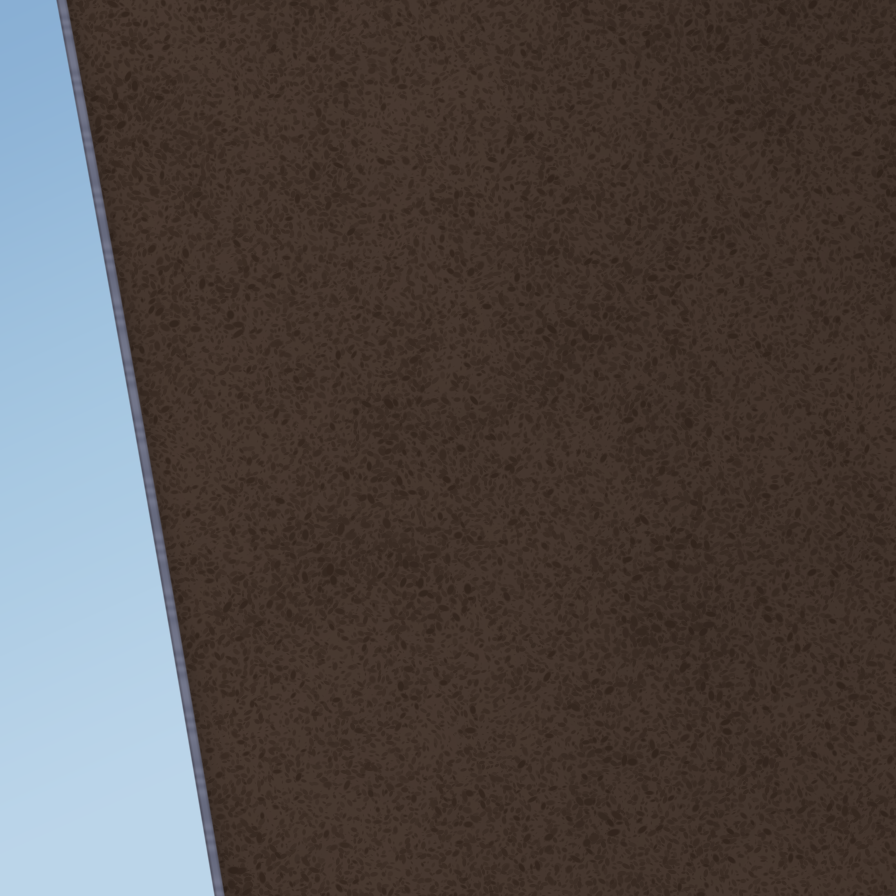
Reproduce this texture procedurally as a WebGL 2 fragment shader.

```glsl
#version 300 es
precision highp float;
// A leaning slab of speckled brown stone with a thin blue-grey rim, against pale sky.
// The rim is a gently bowed line; the stone is two layers of cellular flecks whose
// size follows soft patches made of layered, warped sines.

#define RIM_FOOT 0.2395     // x of the outer rim at the bottom
#define RIM_LEAN 0.1765     // how far it moves left by the top
#define RIM_BOW 0.010       // sideways bulge at mid height
#define RIM_WIDTH 0.0112
#define FINE_CELLS 165.0    // flecks across the canvas, small layer
#define COARSE_CELLS 92.0   // flecks across the canvas, large layer
#define FINE_DEPTH 0.50
#define COARSE_DEPTH 0.72
#define PATCH_SCALE 9.0

uniform vec2 u_resolution;
out vec4 outColor;

const vec3 SKY_HIGH = vec3(0.535, 0.685, 0.830);
const vec3 SKY_MID = vec3(0.650, 0.780, 0.882);
const vec3 SKY_LOW = vec3(0.735, 0.835, 0.915);
const vec3 RIM_LIGHT = vec3(0.425, 0.440, 0.520);
const vec3 RIM_DARK = vec3(0.315, 0.315, 0.370);
const vec3 STONE = vec3(0.272, 0.214, 0.182);
const vec3 FLECK = vec3(0.165, 0.115, 0.085);

vec3 hash3(vec2 p) {
  vec3 q = fract(p.xyx * vec3(0.1031, 0.1030, 0.0973));
  q += dot(q, q.yxz + 33.33);
  return fract((q.xxy + q.yzz) * q.zyx);
}

// Layered sines, each bent by the one before; about -1 to 1
float patches(vec2 p) {
  float sum = 0.0, gain = 0.5;
  for (int i = 0; i < 4; i++) {
    sum += gain * sin(p.x + 1.3 * sin(p.y * 0.8)) * sin(p.y + 1.1 * sin(p.x * 0.7));
    p = mat2(1.35, 1.05, -1.05, 1.35) * p + 2.7;
    gain *= 0.72;
  }
  return sum;
}

// Jittered, randomly turned ovals, one per cell; coverage 0 to 1
float flecks(vec2 p, float swell, float soft) {
  vec2 cell = floor(p);
  float cover = 0.0;
  for (int y = -1; y <= 1; y++) {
    for (int x = -1; x <= 1; x++) {
      vec2 id = cell + vec2(x, y);
      vec3 rnd = hash3(id);
      vec2 d = p - id - 0.1 - 0.8 * rnd.xy;
      float turn = 6.2832 * fract(rnd.z * 17.0 + rnd.x);
      vec2 axis = vec2(cos(turn), sin(turn));
      d = vec2(dot(d, axis) * 0.72, dot(d, vec2(-axis.y, axis.x)) * 1.25);
      float radius = 0.52 * rnd.z + swell;
      float oval = 1.0 - smoothstep(radius - soft, radius + soft, length(d));
      cover = max(cover, oval * (0.5 + 0.5 * rnd.y) * smoothstep(0.0, 0.15, radius));
    }
  }
  return cover;
}

vec3 skyColor(vec2 uv) {
  float h = uv.y - 0.45 * (uv.x - 0.08);
  vec3 c = mix(SKY_LOW, SKY_MID, smoothstep(0.02, 0.62, h));
  return mix(c, SKY_HIGH, smoothstep(0.45, 1.08, h));
}

vec3 stoneColor(vec2 uv, float px) {
  float clump = patches(uv * PATCH_SCALE) + 0.5 * patches(uv * PATCH_SCALE * 2.9 + 4.0);
  vec2 bend = 0.004 * sin(uv.yx * 41.0 + 2.0 * sin(uv * 23.0));
  float fine = flecks((uv + bend) * FINE_CELLS, 0.04 + 0.06 * clump,
                      max(0.16, 0.7 * px * FINE_CELLS));
  float coarse = flecks((uv - bend) * COARSE_CELLS + 31.0, -0.13 + 0.09 * clump,
                        max(0.13, 0.7 * px * COARSE_CELLS));
  float dark = max(fine * FINE_DEPTH, coarse * COARSE_DEPTH);
  vec3 c = mix(STONE, FLECK, dark);
  // Broad shading: dimmer to the right, and inside the clumps
  float shade = 1.03 - 0.09 * smoothstep(0.35, 1.0, uv.x) * (0.6 + 0.4 * uv.y);
  return c * (shade - 0.025 * clump);
}

void main() {
  vec2 uv = gl_FragCoord.xy / u_resolution;
  float px = 1.0 / min(u_resolution.x, u_resolution.y);

  // Horizontal distance to the right of the rim's outer edge
  float edge = RIM_FOOT - RIM_LEAN * uv.y + RIM_BOW * uv.y * (1.0 - uv.y);
  float d = uv.x - edge;

  // Rim: lit face, darker towards both borders, faint grain
  float across = clamp(d / RIM_WIDTH, 0.0, 1.0);
  float grain = 0.025 * sin(uv.y * 310.0 + 3.0 * sin(uv.y * 97.0));
  float lit = smoothstep(0.0, 0.35, across) * (1.0 - 0.6 * smoothstep(0.65, 1.0, across));
  vec3 rim = mix(RIM_DARK, RIM_LIGHT, lit) + grain;

  // Stone, with a thin shadow where it meets the rim
  vec3 stone = stoneColor(uv, px);
  stone *= 1.0 - 0.16 * exp(-max(d - RIM_WIDTH, 0.0) * 90.0);

  vec3 color = mix(skyColor(uv), rim, smoothstep(-px, px, d));
  color = mix(color, stone, smoothstep(-px, px, d - RIM_WIDTH));
  outColor = vec4(color, 1.0);
}
```
